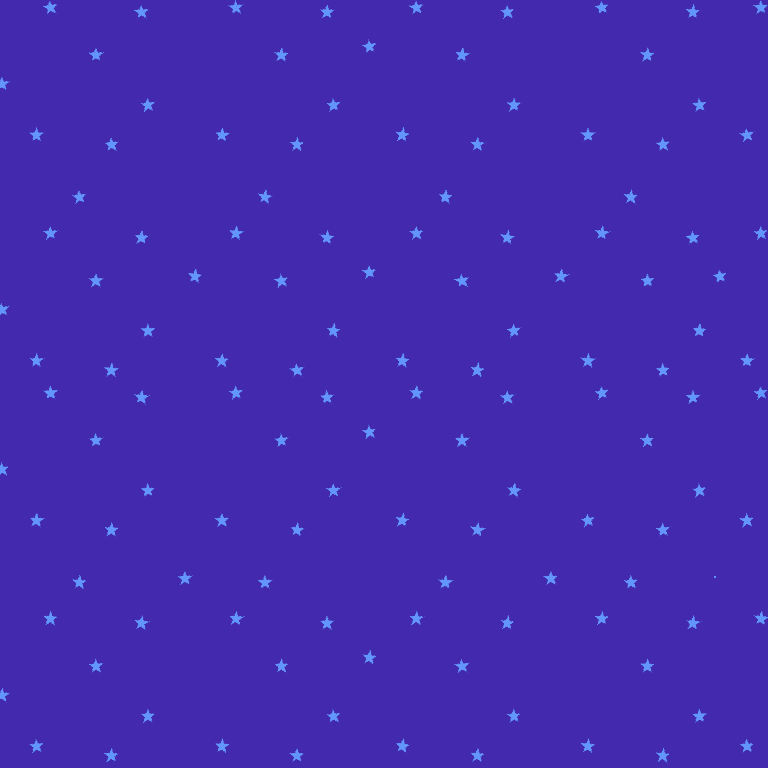
A WebGL 2 fragment shader for this pattern:

```glsl
#version 300 es
precision highp float;
// Small ragged light-blue stars scattered in a repeating layout on deep indigo.
uniform vec2 u_resolution;
out vec4 fragColor;

float hash(vec2 p) {
    return fract(sin(dot(p, vec2(127.1, 311.7))) * 43758.5453);
}

// Signed distance to a five-pointed star whose arms differ in length
float starDistance(vec2 p, vec2 seed) {
    const float sector = 1.256637;
    float turn = atan(p.x, p.y) + 0.5 * sector;
    float arm = floor(turn / sector);
    float angle = abs(turn - (arm + 0.5) * sector);
    vec2 folded = length(p) * vec2(cos(angle), sin(angle));
    vec2 tip = vec2(mix(6.5, 8.2, hash(seed + arm * 3.7)), 0.0);
    vec2 valley = 3.3 * vec2(cos(0.5 * sector), sin(0.5 * sector));
    vec2 edge = valley - tip;
    return dot(folded - tip, normalize(vec2(edge.y, -edge.x)));
}

// Some stars of the tile appear only in certain columns or rows
bool isPresent(int star, int column, int row) {
    bool oddColumn = column % 2 == 1;
    if (star == 6) return row % 2 == 0;
    if (star == 7) return column == 2;
    if (star == 8) return column == 0;
    if (star == 9) return row == 1 && (oddColumn || column == 4);
    if (star == 10) return row == 2 && oddColumn;
    return true;
}

void main() {
    // The canvas spans 768 units, measured down from the top
    vec2 uv = gl_FragCoord.xy / u_resolution;
    vec2 p = 768.0 * vec2(uv.x, 1.0 - uv.y);
    float softness = 768.0 / min(u_resolution.x, u_resolution.y);

    // Star positions inside one tile, and the uneven tile origins
    vec2 stars[11] = vec2[11](
        vec2(50.5, 7.0), vec2(141.5, 11.5), vec2(96.0, 54.5), vec2(148.0, 104.5),
        vec2(36.5, 134.5), vec2(111.5, 144.0), vec2(79.5, 196.5), vec2(3.5, 46.0),
        vec2(2.0, 83.5), vec2(9.5, 50.0), vec2(-0.5, 192.5));
    float columns[5] = float[5](0.0, 185.5, 366.0, 551.5, 710.5);
    float rows[4] = float[4](0.0, 225.7, 385.4, 611.1);

    // Fleck near the right edge
    float d = length(p - vec2(715.0, 577.0)) - 1.1;

    for (int row = 0; row < 4; row++) {
        for (int column = 0; column < 5; column++) {
            vec2 local = p - vec2(columns[column], rows[row]);
            for (int star = 0; star < 11; star++) {
                vec2 q = local - stars[star];
                if (dot(q, q) > 144.0 || !isPresent(star, column, row)) continue;
                q = vec2(q.x, 0.6 - q.y);

                // Each star leans a little and has a rough outline
                vec2 seed = vec2(float(star) + 11.0 * float(row), float(column));
                float lean = 0.3 * (hash(seed) - 0.5);
                q = mat2(cos(lean), sin(lean), -sin(lean), cos(lean)) * q;
                float phase = 6.28 * hash(seed + 5.3);
                float rough = 0.4 * sin(1.7 * q.x + phase) * sin(1.9 * q.y - phase);
                d = min(d, starDistance(q, seed) + rough);
            }
        }
    }

    vec3 indigo = vec3(0.26, 0.16, 0.68);
    vec3 starBlue = vec3(0.39, 0.59, 0.99);
    float coverage = 1.0 - smoothstep(-0.5 * softness, 0.5 * softness, d);
    fragColor = vec4(mix(indigo, starBlue, coverage), 1.0);
}
```
